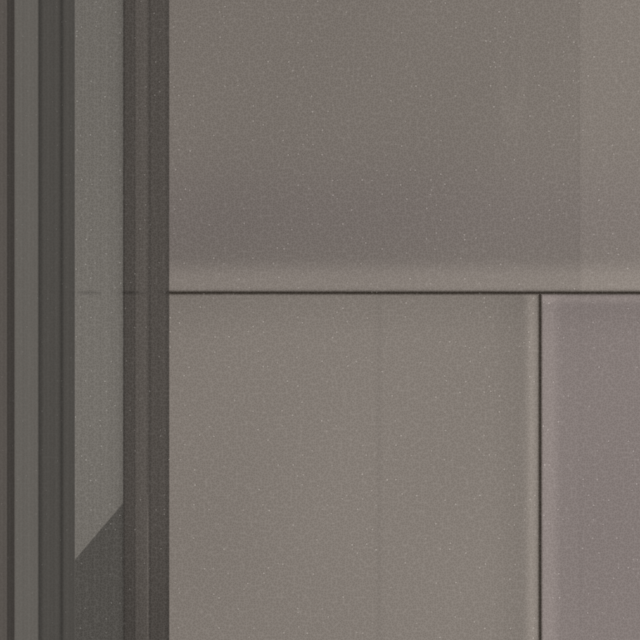
Give the GLSL for this texture, as a Shadertoy shader.

```glsl
// Satin taupe wall panels with bevelled joints beside a dark ribbed frame.
#define FRAME_EDGE 0.2643
#define JOINT_Y 0.5425
#define JOINT_X 0.8440
#define SHEEN_X 0.9063
#define SEAM_X 0.5920
#define TINT vec3(1.0, 0.942, 0.890)
#define GRAIN 0.050
#define SPECKLE 0.085

float soft; // edge half-width in canvas units

float hash(vec2 p) {
    vec3 q = fract(p.xyx * 0.1031);
    q += dot(q, q.yzx + 33.33);
    return fract((q.x + q.y) * q.z);
}

float edge(float d) { return smoothstep(-soft, soft, d); }
float band(float x, float a, float b) { return edge(x - a) * edge(b - x); }
float glow(float x, float centre, float width) {
    float d = (x - centre) / width;
    return exp(-d * d);
}

// Distance to the nearest scattered point, in cells
float cellular(vec2 p) {
    float nearest = 2.0;
    for (int k = 0; k < 9; k++) {
        vec2 c = floor(p) + vec2(k % 3 - 1, k / 3 - 1);
        nearest = min(nearest, length(p - c - vec2(hash(c), hash(c + 71.7))));
    }
    return nearest;
}

float mottling(vec2 p) {
    return sin(p.x * 9.0 + 2.0 * sin(p.y * 5.0)) * sin(p.y * 8.0 + 1.3)
         + 0.5 * sin(p.x * 21.0 - p.y * 13.0);
}

vec3 wall(vec2 p) {
    float above = edge(p.y - JOINT_Y);
    float right = edge(p.x - JOINT_X);
    // Upper panel: dim above a pale horizontal bevel
    float upper = 0.470 + 0.028 * smoothstep(0.3, 0.95, p.x);
    upper -= 0.022 * glow(p.y, 0.65, 0.09) * (1.0 - 0.5 * p.x);
    upper += 0.055 * smoothstep(0.600, 0.565, p.y);
    upper -= 0.025 * smoothstep(0.553, 0.545, p.y);
    // Lower panels: an even sheen with upright bevels around the joint
    float lower = 0.505 + 0.022 * smoothstep(0.26, 0.6, p.x);
    lower -= 0.022 * smoothstep(0.46, 0.54, p.y);
    lower -= 0.018 * smoothstep(0.76, 0.815, p.x) * (1.0 - right);
    lower += 0.070 * glow(p.x, 0.831, 0.009);
    lower += 0.045 * right * smoothstep(0.880, 0.860, p.x);
    lower += 0.045 * right * glow(p.y, 0.533, 0.007);
    lower -= 0.014 * glow(p.x, SEAM_X, 0.005);
    float tone = mix(lower, upper, above);
    tone += edge(p.x - SHEEN_X) * mix(-0.004, 0.022, above);
    tone -= 0.008 * glow(p.x, SHEEN_X, 0.003);
    tone += 0.004 * mottling(p);
    // Faint drop-shaped streak near the top
    vec2 q = (p - vec2(0.801, 0.91)) / vec2(0.021, 0.115);
    tone += 0.013 * glow(length(q), 0.85, 0.28) * smoothstep(1.0, 0.85, p.y);
    float mauve = right * (1.0 - above) + 0.45 * glow(p.y, 0.66, 0.09) * above;
    vec3 col = tone * TINT + mauve * vec3(0.0, -0.007, 0.008);
    // Dark grooves
    float across = glow(p.y, JOINT_Y, 0.0029);
    float upright = glow(p.x, JOINT_X, 0.0029) * (1.0 - above);
    return mix(col, vec3(0.19, 0.17, 0.15), 0.88 * max(across, upright));
}

vec3 frame(vec2 p) {
    float x = p.x;
    float tone = 0.350;
    tone = mix(tone, 0.255, band(x, 0.011, 0.023));
    tone = mix(tone, 0.395, band(x, 0.023, 0.060));
    tone = mix(tone, 0.310, band(x, 0.064, 0.094));
    tone = mix(tone, 0.310, band(x, 0.098, 0.117));
    // Pale pane, cut by a slanted shadow at its foot
    float shade = edge((0.125 + (x - 0.117) * 1.18 - p.y) * 0.65);
    float lit = 0.435 + 0.025 * glow(p.y, 0.4, 0.3);
    lit -= 0.025 * smoothstep(0.165, 0.193, x);
    tone = mix(tone, mix(lit, 0.325, shade), band(x, 0.117, 0.193));
    // Ribs right of the pane
    tone = mix(tone, 0.310, band(x, 0.193, 0.211));
    tone = mix(tone, 0.355, band(x, 0.211, 0.231));
    tone = mix(tone, 0.325, band(x, 0.237, FRAME_EDGE));
    tone -= 0.10 * (glow(x, 0.062, 0.003) + glow(x, 0.096, 0.003));
    tone -= 0.05 * (glow(x, 0.193, 0.003) + glow(x, 0.234, 0.003));
    tone -= 0.03 * (glow(x, FRAME_EDGE, 0.004) + glow(x, 0.211, 0.002));
    tone += 0.06 * glow(x, 0.231, 0.002) * smoothstep(0.24, 0.18, p.y);
    tone -= 0.025 * smoothstep(0.25, 0.0, p.y) * edge(x - 0.193);
    tone += 0.008 * sin(x * 730.0) * sin(x * 311.0);
    // Faint reflected joint, broken along its length
    float broken = 0.5 + 0.5 * sin(x * 95.0 + 1.0);
    tone -= 0.055 * broken * glow(p.y, JOINT_Y, 0.003) * edge(x - 0.1);
    return tone * mix(TINT, vec3(1.0, 0.965, 0.915), band(x, 0.023, 0.193));
}

void mainImage(out vec4 fragColor, in vec2 fragCoord) {
    vec2 p = fragCoord / iResolution.xy;
    soft = max(0.0018, 0.75 / iResolution.y);
    vec3 col = mix(frame(p), wall(p), edge(p.x - FRAME_EDGE));
    // Layered cellular grain and sparse pale flecks
    float strength = mix(0.4, 1.0, edge(p.x - 0.117));
    float grain = cellular(p * 270.0) + 0.5 * cellular(p * 130.0 + 17.0) - 0.75;
    col += GRAIN * strength * grain;
    vec2 cell = floor(p * 130.0);
    vec2 centre = 0.3 + 0.4 * vec2(hash(cell + 5.3), hash(cell + 19.1));
    float fleck = smoothstep(0.3, 0.05, length(fract(p * 130.0) - centre));
    col += SPECKLE * strength * fleck * smoothstep(0.90, 1.0, hash(cell + 43.0));
    fragColor = vec4(clamp(col, 0.0, 1.0), 1.0);
}
```
